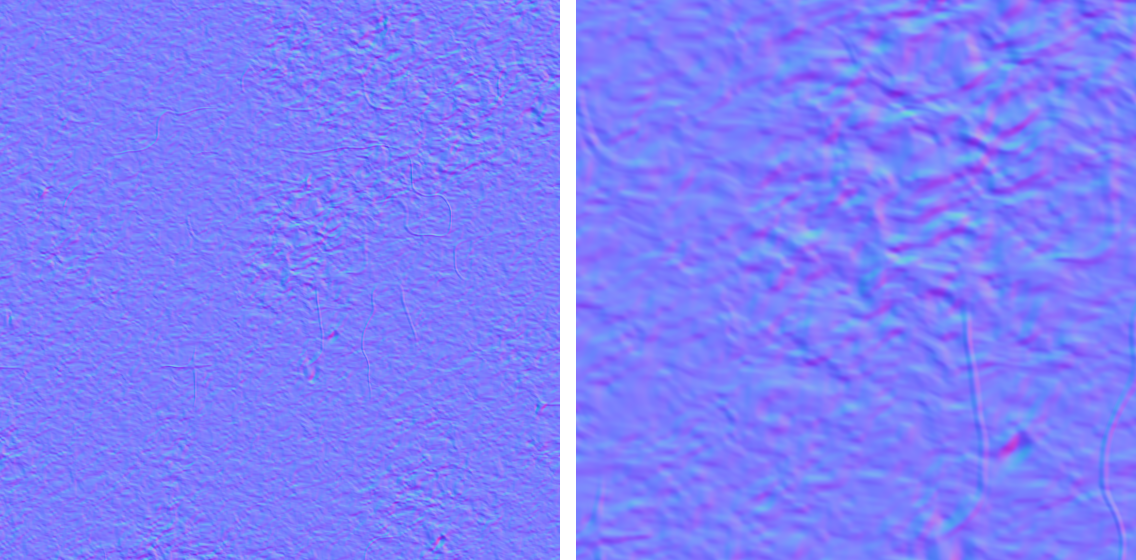
Left: the whole. Right: its middle third, enlarged.
Give the GLSL for this texture map, as a three.js fragment shader.

```glsl
// Tangent-space normal map of rough trowelled plaster with chipped spots
varying vec2 vUv;

float hash(vec2 p) {
  return fract(sin(dot(p, vec2(127.1, 311.7))) * 43758.5453);
}

// Value noise with quintic easing, centred on zero
float noise(vec2 p) {
  vec2 i = floor(p), f = fract(p);
  f = f * f * f * (f * (f * 6.0 - 15.0) + 10.0);
  float low = mix(hash(i), hash(i + vec2(1.0, 0.0)), f.x);
  float high = mix(hash(i + vec2(0.0, 1.0)), hash(i + 1.0), f.x);
  return mix(low, high, f.y) - 0.5;
}

vec2 rotate(vec2 p, float a) {
  float c = cos(a), s = sin(a);
  return vec2(c * p.x - s * p.y, s * p.x + c * p.y);
}

// Sparse soft blobs, elongated along the rising diagonal
float chipMask(vec2 p) {
  vec2 cell = floor(p * 8.0);
  float mask = 0.0;
  for (int y = -1; y <= 1; y++) {
    for (int x = -1; x <= 1; x++) {
      vec2 id = cell + vec2(float(x), float(y));
      vec2 centre = (id + 0.2 + 0.6 * vec2(hash(id + 3.7), hash(id + 9.2))) / 8.0;
      vec2 d = rotate(p - centre, -0.8) * vec2(0.8, 1.3);
      float radius = mix(0.018, 0.042, hash(id + 5.1));
      float present = step(0.82, hash(id + 21.4));
      mask = max(mask, present * (1.0 - smoothstep(0.1, 1.0, length(d) / radius)));
    }
  }
  return mask;
}

// Thin wandering ridge along the zero line of a noise field
float crease(vec2 p) {
  return 1.0 - smoothstep(0.0, 0.045, abs(noise(p)));
}

float height(vec2 p) {
  vec2 warp = vec2(noise(p * 34.0), noise(p * 34.0 + 17.0));
  vec2 q = p + 0.007 * warp;

  // Broad patches of smooth and rough finish
  float patches = noise(p * 5.0 + 2.3) + 0.6 * noise(p * 15.0 + 8.1);
  float rough = smoothstep(-0.15, 0.45, patches);
  float chips = chipMask(p + 0.015 * warp);

  // Fine grain, a little wider than tall
  float h = 0.0016 * noise(rotate(q, 0.25) * vec2(42.0, 66.0)) * (0.5 + 1.1 * rough);
  h += 0.0015 * noise(rotate(q, -0.3) * vec2(88.0, 122.0) + 31.0) * (0.75 + 0.9 * rough);
  h += 0.0009 * noise(rotate(q, 0.15) * vec2(145.0, 205.0) + 57.0) * (0.8 + 0.5 * rough);

  // Crumbled lumps inside the chips
  h += 0.0085 * chips * noise(rotate(q, 0.6) * vec2(90.0, 72.0) + 13.0);

  // Faint curved creases and slanted trowel strokes
  float creased = smoothstep(0.0, 0.3, noise(p * 9.0 + 41.0));
  h += 0.0007 * creased * crease(q * 13.0 + 5.0);
  float stroked = smoothstep(0.0, 0.3, noise(p * 6.0 + 73.0));
  h += 0.0009 * stroked * noise(rotate(p, -0.45) * vec2(9.0, 85.0));
  return h;
}

void main() {
  vec2 e = vec2(0.001, 0.0);
  vec2 slope = vec2(height(vUv + e.xy) - height(vUv - e.xy),
                    height(vUv + e.yx) - height(vUv - e.yx)) / (2.0 * e.x);
  vec3 normal = normalize(vec3(-slope * 1.1, 1.0));
  vec3 color = normal * 0.5 + 0.5 - vec3(0.01, 0.008, 0.008);
  gl_FragColor = vec4(color, 1.0);
}
```
